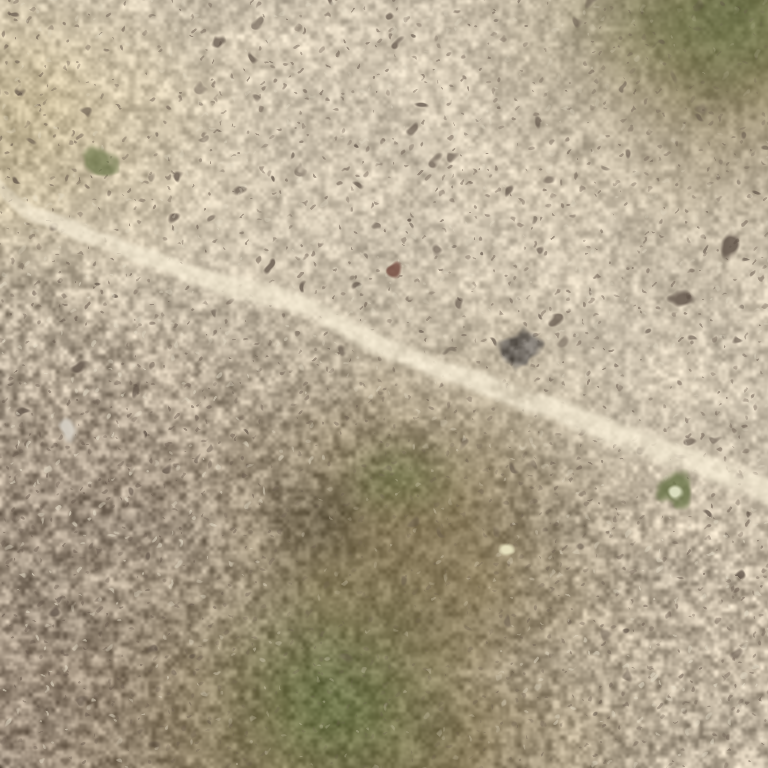
Give the GLSL for this texture, as a Shadertoy shader.

```glsl
#define GRAIN_SCALE 105.0
#define GRAIN_CONTRAST 0.40
#define PEBBLE_SCALE 34.0
#define CHIP_SCALE 72.0
#define TRAIL_SLOPE -0.373
#define TRAIL_HEIGHT 0.735
#define TRAIL_COLOR vec3(0.93, 0.89, 0.80)
#define SAND_COLOR vec3(0.815, 0.77, 0.69)
#define SOIL_COLOR vec3(0.55, 0.49, 0.43)
#define OLIVE_COLOR vec3(0.53, 0.475, 0.35)
#define MOSS_COLOR vec3(0.39, 0.44, 0.26)
#define PEBBLE_COLOR vec3(0.36, 0.31, 0.27)

float hash(vec2 p) {
    vec3 q = fract(vec3(p.xyx) * 0.1031);
    q += dot(q, q.yzx + 33.33);
    return fract((q.x + q.y) * q.z);
}

float noise(vec2 p) {
    vec2 i = floor(p), f = fract(p);
    f = f * f * (3.0 - 2.0 * f);
    return mix(mix(hash(i), hash(i + vec2(1, 0)), f.x),
               mix(hash(i + vec2(0, 1)), hash(i + vec2(1, 1)), f.x), f.y);
}

float fbm(vec2 p) {
    float sum = 0.0, amp = 0.5;
    for (int i = 0; i < 4; i++) {
        sum += amp * noise(p);
        p = mat2(0.8, 0.6, -0.6, 0.8) * p * 2.03 + 17.0;
        amp *= 0.5;
    }
    return sum / 0.9375;
}

// Soft elliptical patch, 1 at its centre
float patchMask(vec2 p, vec2 center, vec2 radius) {
    vec2 d = (p - center) / radius;
    return exp(-dot(d, d));
}

// Irregular stones scattered on a jittered grid
float scatter(vec2 p, float scale, float density, float seed) {
    vec2 q = p * scale + (noise(p * scale * 2.5 + seed) - 0.5) * 0.35;
    vec2 cell = floor(q);
    float mask = 0.0;
    for (int y = -1; y <= 1; y++)
    for (int x = -1; x <= 1; x++) {
        vec2 id = cell + vec2(x, y);
        float pick = hash(id + seed);
        vec2 d = q - id - vec2(hash(id + seed + 11.3), hash(id + seed + 27.7));
        float angle = 6.283 * hash(id + seed + 41.1);
        d = mat2(cos(angle), -sin(angle), sin(angle), cos(angle)) * d;
        float radius = mix(0.13, 0.34, hash(id + seed + 53.9));
        float stone = 1.0 - smoothstep(0.45, 1.15, length(d * vec2(1.0, 1.5)) / radius);
        mask = max(mask, stone * step(pick, density) * (0.55 + 0.45 * pick / density));
    }
    return mask;
}

float stoneMask(vec2 p, vec2 center, vec2 radius) {
    vec2 d = (p - center) / radius;
    float edge = length(d) + 0.7 * (noise(p * 85.0) - 0.5);
    return 1.0 - smoothstep(0.55, 1.15, edge);
}

void mainImage(out vec4 fragColor, in vec2 fragCoord) {
    vec2 p = fragCoord / iResolution.xy;
    vec2 warped = p + 0.05 * (vec2(fbm(p * 9.0), fbm(p * 9.0 + 40.0)) - 0.5);

    // Distance above the pale trail
    float trailY = TRAIL_HEIGHT + TRAIL_SLOPE * p.x + 0.02 * exp(-p.x / 0.03)
                 + 0.015 * exp(-pow((p.x - 0.38) / 0.07, 2.0));
    float above = p.y - trailY + 0.012 * (fbm(p * 28.0) - 0.5);
    float below = smoothstep(0.03, -0.16, above);

    // Broad ground tones
    vec3 color = SAND_COLOR;
    color = mix(color, vec3(0.71, 0.66, 0.585), below * 0.8);
    float soil = max(patchMask(warped, vec2(0.06, 0.02), vec2(0.38, 0.34)),
                     0.7 * patchMask(warped, vec2(0.1, 0.33), vec2(0.34, 0.17)));
    color = mix(color, SOIL_COLOR, 0.85 * soil);
    color = mix(color, vec3(0.75, 0.69, 0.53), 0.6 * patchMask(warped, vec2(0.02, 0.84), vec2(0.2, 0.15)));
    color = mix(color, vec3(0.79, 0.74, 0.66), 0.5 * patchMask(warped, vec2(0.97, 0.12), vec2(0.2, 0.25)));

    // Olive growth and greener moss
    float olive = max(patchMask(warped, vec2(0.53, 0.26), vec2(0.19, 0.2)),
                      patchMask(warped, vec2(0.47, 0.02), vec2(0.26, 0.21)));
    float corner = patchMask(warped, vec2(0.97, 0.98), vec2(0.2, 0.18));
    float oliveCover = max(min(olive * 1.3, 1.0), min(corner * 1.2, 1.0) * 0.95);
    color = mix(color, OLIVE_COLOR, oliveCover * 0.92);
    float moss = max(patchMask(warped, vec2(0.44, 0.08), vec2(0.11, 0.12)),
                     0.6 * patchMask(warped, vec2(0.525, 0.375), vec2(0.06, 0.045)));
    moss = max(moss, 0.85 * patchMask(warped, vec2(0.95, 0.98), vec2(0.14, 0.09)));
    color = mix(color, MOSS_COLOR, moss * 0.75);
    color *= 1.0 - 0.18 * patchMask(p, vec2(0.42, 0.32), vec2(0.06, 0.05));

    // Mottling and gritty grain
    color *= 1.0 + 0.16 * (fbm(p * 16.0) - 0.5);
    float grain = 0.65 * noise(p * GRAIN_SCALE) + 0.35 * noise(p * GRAIN_SCALE * 1.9 + 9.0) - 0.5;
    float trail = 1.0 - smoothstep(0.45, 1.3, abs(above) / mix(0.011, 0.02, p.x));
    float calm = 1.0 - 0.5 * oliveCover;
    color += grain * GRAIN_CONTRAST * calm * mix(0.8, 1.25, below) * vec3(1.0, 0.98, 0.93);

    // Scattered dark pebbles and light chips
    float chips = scatter(p, CHIP_SCALE, 0.34, 3.0);
    color = mix(color, PEBBLE_COLOR * 1.15, chips * 0.55 * calm);
    float pebbles = scatter(p, PEBBLE_SCALE, mix(0.17, 0.07, below), 71.0);
    color = mix(color, PEBBLE_COLOR, pebbles * 0.75 * calm);
    float lights = scatter(p, CHIP_SCALE * 0.85, 0.22, 131.0);
    color = mix(color, vec3(0.90, 0.87, 0.79), lights * mix(0.35, 0.6, below) * calm);

    // Trail, worn thin in places
    float wear = smoothstep(0.22, 0.5, fbm(p * 22.0 + 5.0)) * smoothstep(-0.02, 0.12, p.x);
    color = mix(color, TRAIL_COLOR + grain * 0.1, trail * mix(0.5, 0.93, wear));

    // Larger single stones and tufts
    color = mix(color, vec3(0.38, 0.36, 0.34) + grain * 0.35, 0.85 * stoneMask(p, vec2(0.677, 0.548), vec2(0.027, 0.024)));
    color = mix(color, PEBBLE_COLOR, 0.8 * stoneMask(p, vec2(0.951, 0.68), vec2(0.011, 0.018)));
    color = mix(color, PEBBLE_COLOR, 0.8 * stoneMask(p, vec2(0.889, 0.61), vec2(0.017, 0.01)));
    color = mix(color, vec3(0.40, 0.22, 0.18), 0.7 * stoneMask(p, vec2(0.514, 0.648), vec2(0.01)));
    color = mix(color, MOSS_COLOR, 0.65 * stoneMask(p, vec2(0.132, 0.79), vec2(0.022, 0.02)));
    color = mix(color, MOSS_COLOR, 0.75 * stoneMask(p, vec2(0.878, 0.362), vec2(0.023)));
    color = mix(color, vec3(0.86, 0.87, 0.75), stoneMask(p, vec2(0.879, 0.358), vec2(0.010)));
    color = mix(color, vec3(0.85, 0.83, 0.79), 0.85 * stoneMask(p, vec2(0.089, 0.44), vec2(0.012, 0.018)));
    color = mix(color, vec3(0.90, 0.88, 0.74), stoneMask(p, vec2(0.659, 0.284), vec2(0.009)));

    fragColor = vec4(clamp(color, 0.0, 1.0), 1.0);
}
```
